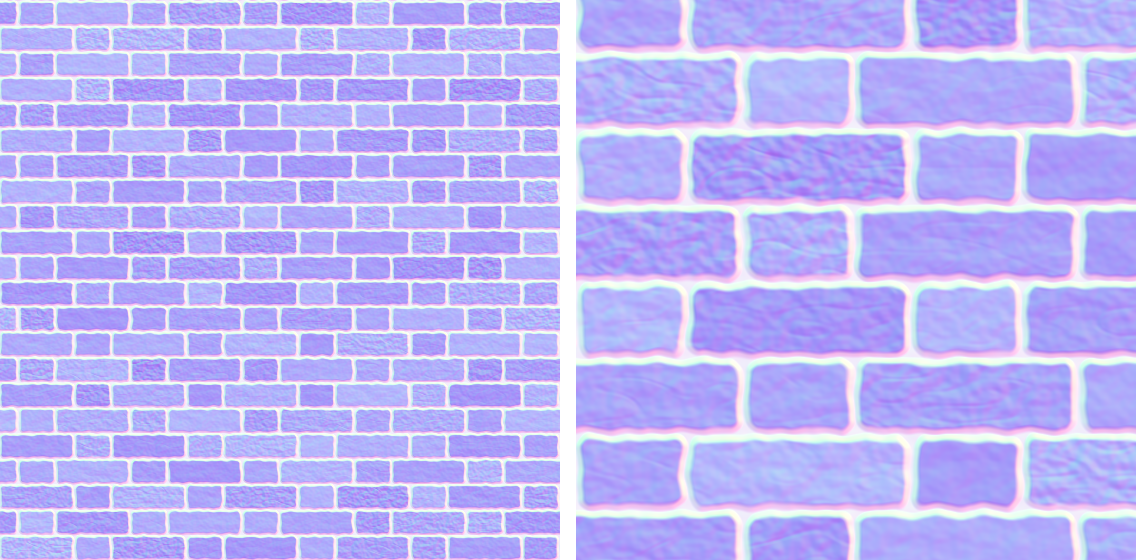
Left: the whole. Right: its middle third, enlarged.
This texture map is drawn by a Shadertoy shader. Its source:

```glsl
// Tileable pale normal map of a brick wall: 22 courses, each repeating a long
// and a short brick five times. A height field of rounded boxes and wrapping
// gradient noise is differentiated, and its slope tints the face and joint colours.

float hash(vec2 p) {
    vec3 q = fract(p.xyx * vec3(0.1031, 0.1030, 0.0973));
    q += dot(q, q.yzx + 33.33);
    return fract((q.x + q.y) * q.z);
}

// Dot product of a lattice point's random unit gradient with the offset to it
float lattice(vec2 cell, vec2 offset, vec2 period) {
    float angle = 6.2832 * hash(mod(cell, period) + period * 0.37);
    return dot(vec2(cos(angle), sin(angle)), offset);
}

// Gradient noise that wraps over the unit square, with whole-number frequencies
float noise(vec2 uv, vec2 period) {
    vec2 p = uv * period, cell = floor(p), f = p - cell;
    vec2 w = f * f * f * (f * (f * 6.0 - 15.0) + 10.0);
    vec2 e = vec2(1.0, 0.0);
    return mix(mix(lattice(cell, f, period),
                   lattice(cell + e.xy, f - e.xy, period), w.x),
               mix(lattice(cell + e.yx, f - e.yx, period),
                   lattice(cell + e.xx, f - e.xx, period), w.x), w.y);
}

float roundedBox(vec2 p, vec2 halfSize, float radius) {
    vec2 q = abs(p) - halfSize + radius;
    return length(max(q, 0.0)) + min(max(q.x, q.y), 0.0) - radius;
}

// Signed distance to the nearest brick (x) and that brick's wrapped id (yz)
vec3 brick(vec2 uv) {
    // Ragged outlines
    uv += 0.0027 * vec2(noise(uv, vec2(64.0)), noise(uv + 0.5, vec2(72.0, 66.0)));

    float course = (1.0 - uv.y) * 22.0 - 0.02;
    float row = floor(course);
    float along = uv.x * 5.0 + 0.005 - 0.5 * (1.0 - mod(row, 2.0));
    float pair = floor(along);
    float isShort = step(0.669, along - pair);

    vec2 center = vec2(mix(0.334, 0.836, isShort), 0.5);
    vec2 halfSize = vec2(mix(0.318, 0.150, isShort), 0.435);
    vec2 toCanvas = vec2(1.0 / 5.0, 1.0 / 22.0);
    vec2 local = (vec2(along - pair, course - row) - center) * toCanvas;
    float dist = roundedBox(local, halfSize * toCanvas, 0.0055);
    return vec3(dist, mod(pair, 5.0) * 2.0 + isShort, mod(row, 22.0));
}

float wallHeight(vec2 uv) {
    vec3 b = brick(uv);
    float slab = smoothstep(0.003, -0.002, b.x);
    float rough = hash(b.yz + 41.0);

    // Grain, broad dents and thin creases on the faces
    float grain = noise(uv, vec2(82.0, 104.0)) + 0.6 * noise(uv, vec2(170.0, 190.0));
    float dents = noise(uv, vec2(34.0, 58.0));
    float crease = smoothstep(0.12, 0.0, abs(noise(uv + 0.3, vec2(26.0, 60.0))));
    float relief = 0.0028 * mix(0.25, 1.0, rough * rough) * grain
                 + 0.0018 * dents - 0.0006 * rough * crease;

    float joint = 0.0004 * noise(uv, vec2(120.0));
    return 0.0042 * slab + relief * slab + joint;
}

void mainImage(out vec4 fragColor, in vec2 fragCoord) {
    vec2 uv = fragCoord / iResolution.xy;

    // Surface normal from central differences
    vec2 e = vec2(0.0008, 0.0);
    vec2 slope = vec2(wallHeight(uv + e.xy) - wallHeight(uv - e.xy),
                      wallHeight(uv + e.yx) - wallHeight(uv - e.yx)) / (2.0 * e.x);
    vec3 normal = normalize(vec3(-slope, 1.0));

    // Each brick has its own depth of violet; joints are almost white
    vec3 b = brick(uv);
    vec3 face = mix(vec3(0.71, 0.72, 0.99), vec3(0.645, 0.59, 0.975), hash(b.yz + 7.0));
    float faceMask = smoothstep(0.001, -0.0022, b.x);
    vec3 color = mix(vec3(0.95, 0.93, 0.985), face, faceMask);

    // Left and right slopes shift red, up and down slopes shift green
    color.rg += normal.xy * vec2(0.20, 0.25);
    color.b -= 0.16 * (1.0 - normal.z);
    fragColor = vec4(clamp(color, 0.0, 1.0), 1.0);
}
```
